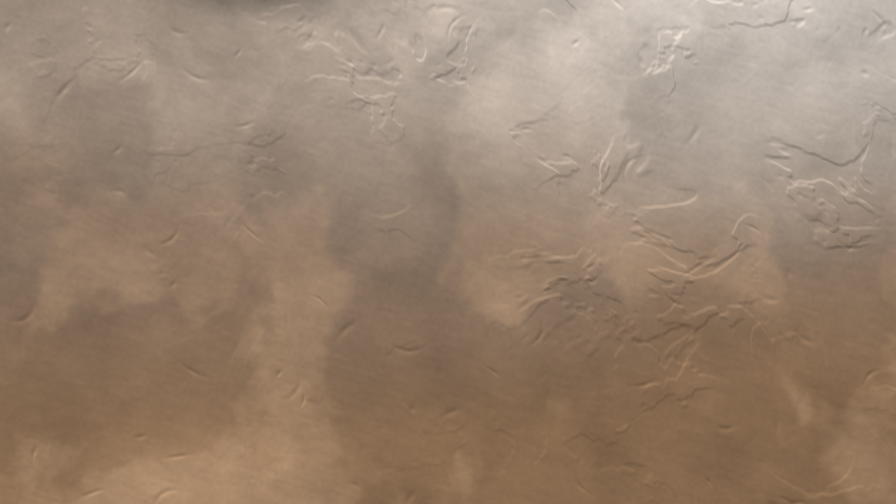
Write a WebGL 1 fragment shader that draws this texture.

```glsl
precision highp float;
uniform vec2 u_resolution;

const vec3 BROWN = vec3(0.53, 0.415, 0.31);
const vec3 OCHRE = vec3(0.61, 0.50, 0.395);
const vec3 TAUPE = vec3(0.53, 0.445, 0.375);
const vec3 STONE = vec3(0.605, 0.54, 0.48);
const vec3 PALE = vec3(0.83, 0.80, 0.77);
const vec2 LIGHT_STEP = vec2(-0.0012, 0.0032);
const float RELIEF_GAIN = 0.17;
const float DENT_CELLS = 9.0;
const float DENT_SHARE = 0.36;
const float MOTTLE_GAIN = 0.10;
const float GRAIN_GAIN = 0.035;

float hash(vec2 p) {
  vec3 q = fract(vec3(p.xyx) * 0.1031);
  q += dot(q, q.yzx + 33.33);
  return fract((q.x + q.y) * q.z);
}

float noise(vec2 p) {
  vec2 i = floor(p), f = fract(p);
  f = f * f * (3.0 - 2.0 * f);
  return mix(mix(hash(i), hash(i + vec2(1.0, 0.0)), f.x),
             mix(hash(i + vec2(0.0, 1.0)), hash(i + 1.0), f.x), f.y);
}

float fbm(vec2 p) {
  float sum = 0.0, amp = 0.5;
  for (int i = 0; i < 5; i++) {
    sum += amp * noise(p);
    p = mat2(1.6, 1.2, -1.2, 1.6) * p + 11.7;
    amp *= 0.5;
  }
  return sum;
}

// Short curved trowel nicks, one candidate per cell
float dents(vec2 p) {
  vec2 g = p * DENT_CELLS, cell = floor(g);
  float depth = 0.0;
  for (int j = -1; j <= 1; j++) {
    for (int i = -1; i <= 1; i++) {
      vec2 id = cell + vec2(float(i), float(j)) + 40.0;
      vec2 centre = id - 40.0 + vec2(hash(id + 3.1), hash(id + 7.7));
      float turn = (hash(id + 13.0) - 0.5) * 2.2;
      if (hash(id + 31.0) > 0.8) turn += 1.5;
      float c = cos(turn), s = sin(turn);
      vec2 d = mat2(c, -s, s, c) * (g - centre);
      d.y += (hash(id + 19.0) - 0.5) * 4.0 * d.x * d.x;
      d /= vec2(mix(0.06, 0.22, hash(id + 23.0)), mix(0.025, 0.055, hash(id + 29.0)));
      depth += step(hash(id + 37.0), DENT_SHARE) * exp(-dot(d, d));
    }
  }
  return depth;
}

// Overlapping plaster layers with thin broken rims
float relief(vec2 p, float rims) {
  vec2 warp = vec2(noise(p * 8.0 + 4.0), noise(p * 8.0 + 27.0)) - 0.5;
  vec2 q = p + 0.09 * warp;
  float a = fbm(q * vec2(5.5, 7.5));
  float b = fbm(q * vec2(8.0, 10.0) + 51.0);
  float layers = smoothstep(0.49, 0.525, a) + 0.8 * smoothstep(0.53, 0.56, b);
  return rims * layers + 1.4 * a - 0.75 * dents(p);
}

// Warm foot, grey top, light falling on the upper right corner
vec3 wallColour(vec2 p, vec2 uv) {
  float y = uv.y + 0.22 * (fbm(p * 3.0 + 8.0) - 0.48);
  vec3 col = mix(BROWN, TAUPE, smoothstep(0.12, 0.55, y + 0.15 * (0.5 - uv.x)));
  col = mix(col, STONE, smoothstep(0.45, 0.85, y + 0.12 * (uv.x - 0.5)));
  vec2 d = (uv - vec2(0.98, 1.06)) / vec2(0.50, 0.42);
  col = mix(col, PALE, 0.9 * exp(-dot(d, d)));
  d = (uv - vec2(0.50, 1.05)) / vec2(0.28, 0.30);
  col += 0.06 * exp(-dot(d, d));
  d = (uv - vec2(0.22, -0.02)) / vec2(0.16, 0.16);
  col += vec3(0.13, 0.11, 0.09) * exp(-dot(d, d));
  d = (uv - vec2(0.29, 1.02)) / vec2(0.10, 0.05);
  return col * (1.0 - 0.35 * exp(-dot(d, d)));
}

void main() {
  vec2 p = gl_FragCoord.xy / u_resolution.y;
  vec2 uv = gl_FragCoord.xy / u_resolution;
  vec3 col = wallColour(p, uv);

  // Rubbed ochre patches, strongest low on the wall
  vec2 q = p + 0.10 * (vec2(fbm(p * 6.0), fbm(p * 6.0 + 19.0)) - 0.5);
  float patches = smoothstep(0.46, 0.60, fbm(q * vec2(5.0, 4.0) + 63.0));
  float worn = patches * (0.55 + 0.45 * fbm(p * 35.0));
  col = mix(col, OCHRE, 0.65 * worn * (1.0 - smoothstep(0.35, 0.75, uv.y)));
  col *= 1.0 + MOTTLE_GAIN * (worn - 0.3);
  col *= 1.0 + 0.22 * (fbm(q * 9.0 + 5.0) - 0.48);

  // Raking light over the relief
  float side = smoothstep(0.2, 0.9, 0.65 * uv.x + 0.5 * uv.y);
  float broken = smoothstep(0.38, 0.62, noise(p * 9.0 + 71.0));
  float rims = mix(0.12, 1.0, side) * mix(0.12, 1.0, broken);
  float lit = relief(p - LIGHT_STEP, rims) - relief(p + LIGHT_STEP, rims);
  col *= 1.0 + RELIEF_GAIN * clamp(lit, -1.7, 1.7);

  // Fine grain and faint brushed streaks
  float grain = noise(p * 150.0) - 0.5;
  float streaks = noise(mat2(0.96, 0.28, -0.28, 0.96) * p * vec2(30.0, 130.0)) - 0.5;
  col *= 1.0 + GRAIN_GAIN * (grain + streaks);
  gl_FragColor = vec4(clamp(col, 0.0, 1.0), 1.0);
}
```
